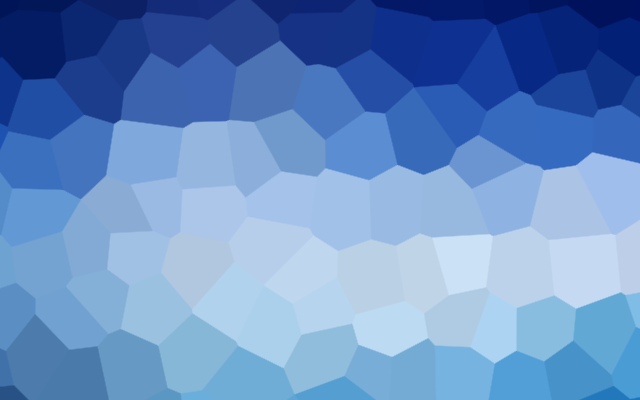
This background is drawn by a WebGL 2 fragment shader. Its source:

```glsl
#version 300 es
precision highp float;
// Low-poly sky: a staggered, jittered cellular (Voronoi) mosaic.
// Each cell takes one flat colour, sampled at its site from four vertical
// colour ramps blended across the canvas, plus a soft central glow.

uniform vec2 u_resolution;
out vec4 fragColor;

const float ROWS = 7.2;          // cells per canvas height
const float JITTER = 0.82;       // site displacement within a cell
const float SHADE_VARIATION = 0.045;
const float EDGE_PIXELS = 0.8;   // half width of edge smoothing

const vec2 GLOW_CENTRE = vec2(0.46, 0.80);
const vec2 GLOW_SIZE = vec2(0.12, 0.10);
const vec3 GLOW_COLOUR = vec3(0.10, 0.12, 0.07);

// Ramps run from the top of the canvas to the bottom
const int STOPS = 7;
const vec3 LEFT_RAMP[STOPS] = vec3[STOPS](
  vec3(0.00, 0.08, 0.33), vec3(0.00, 0.11, 0.42), vec3(0.12, 0.33, 0.70),
  vec3(0.32, 0.54, 0.79), vec3(0.43, 0.63, 0.81), vec3(0.33, 0.53, 0.74),
  vec3(0.16, 0.33, 0.54));
const vec3 INNER_LEFT_RAMP[STOPS] = vec3[STOPS](
  vec3(0.08, 0.17, 0.47), vec3(0.18, 0.32, 0.64), vec3(0.49, 0.66, 0.84),
  vec3(0.66, 0.76, 0.90), vec3(0.73, 0.81, 0.91), vec3(0.60, 0.77, 0.88),
  vec3(0.40, 0.66, 0.83));
const vec3 INNER_RIGHT_RAMP[STOPS] = vec3[STOPS](
  vec3(0.01, 0.10, 0.41), vec3(0.06, 0.20, 0.58), vec3(0.22, 0.43, 0.75),
  vec3(0.58, 0.72, 0.88), vec3(0.78, 0.86, 0.94), vec3(0.72, 0.83, 0.92),
  vec3(0.30, 0.60, 0.82));
const vec3 RIGHT_RAMP[STOPS] = vec3[STOPS](
  vec3(0.00, 0.07, 0.36), vec3(0.01, 0.14, 0.48), vec3(0.22, 0.43, 0.77),
  vec3(0.71, 0.80, 0.93), vec3(0.77, 0.84, 0.94), vec3(0.38, 0.67, 0.85),
  vec3(0.12, 0.48, 0.76));

vec2 hash2(vec2 cell) {
  vec3 q = fract(cell.xyx * vec3(0.1031, 0.1030, 0.0973));
  q += dot(q, q.yzx + 33.33);
  return fract((q.xx + q.yz) * q.zy);
}

vec3 ramp(vec3 stops[STOPS], float depth) {
  float t = depth * float(STOPS - 1);
  int i = min(int(t), STOPS - 2);
  return mix(stops[i], stops[i + 1], t - float(i));
}

// Smooth colour field over the unit canvas
vec3 skyColour(vec2 uv) {
  uv = clamp(uv, 0.0, 1.0);
  float depth = 1.0 - uv.y;
  vec3 colour = mix(ramp(LEFT_RAMP, depth), ramp(INNER_LEFT_RAMP, depth),
                    smoothstep(0.0, 0.33, uv.x));
  colour = mix(colour, ramp(INNER_RIGHT_RAMP, depth), smoothstep(0.33, 0.66, uv.x));
  colour = mix(colour, ramp(RIGHT_RAMP, depth), smoothstep(0.66, 1.0, uv.x));
  vec2 g = (uv - GLOW_CENTRE) / GLOW_SIZE;
  return colour + GLOW_COLOUR * exp(-dot(g, g));
}

// Cell centre, with odd rows shifted by half a cell
vec2 cellSite(vec2 cell) {
  float stagger = 0.5 * mod(cell.y, 2.0);
  return cell + vec2(0.5 + stagger, 0.5) + JITTER * (hash2(cell + 17.0) - 0.5);
}

// Flat colour of one cell, slightly lighter or darker than the field
vec3 cellColour(vec2 site, float aspect) {
  float shade = hash2(floor(site * 64.0)).x - 0.5;
  vec3 colour = skyColour(site / (ROWS * vec2(aspect, 1.0)));
  return colour * (1.0 + 2.0 * SHADE_VARIATION * shade);
}

void main() {
  float aspect = u_resolution.x / u_resolution.y;
  vec2 p = gl_FragCoord.xy / u_resolution.y * ROWS;

  // Nearest and second nearest sites
  vec2 nearSite = vec2(0.0), nextSite = vec2(0.0);
  float nearDist = 1e5, nextDist = 1e5;
  for (int y = -2; y <= 2; y++) {
    for (int x = -2; x <= 2; x++) {
      vec2 site = cellSite(floor(p) + vec2(x, y));
      vec2 delta = site - p;
      float dist = dot(delta, delta);
      if (dist < nearDist) {
        nextDist = nearDist;
        nextSite = nearSite;
        nearDist = dist;
        nearSite = site;
      } else if (dist < nextDist) {
        nextDist = dist;
        nextSite = site;
      }
    }
  }

  // Distance to the shared edge gives the antialiasing weight
  float edge = 0.5 * (nextDist - nearDist) / max(length(nextSite - nearSite), 1e-4);
  float edgeWidth = EDGE_PIXELS * ROWS / u_resolution.y;
  float blend = 0.5 * (1.0 - smoothstep(0.0, edgeWidth, edge));
  vec3 colour = mix(cellColour(nearSite, aspect), cellColour(nextSite, aspect), blend);
  fragColor = vec4(clamp(colour, 0.0, 1.0), 1.0);
}
```
